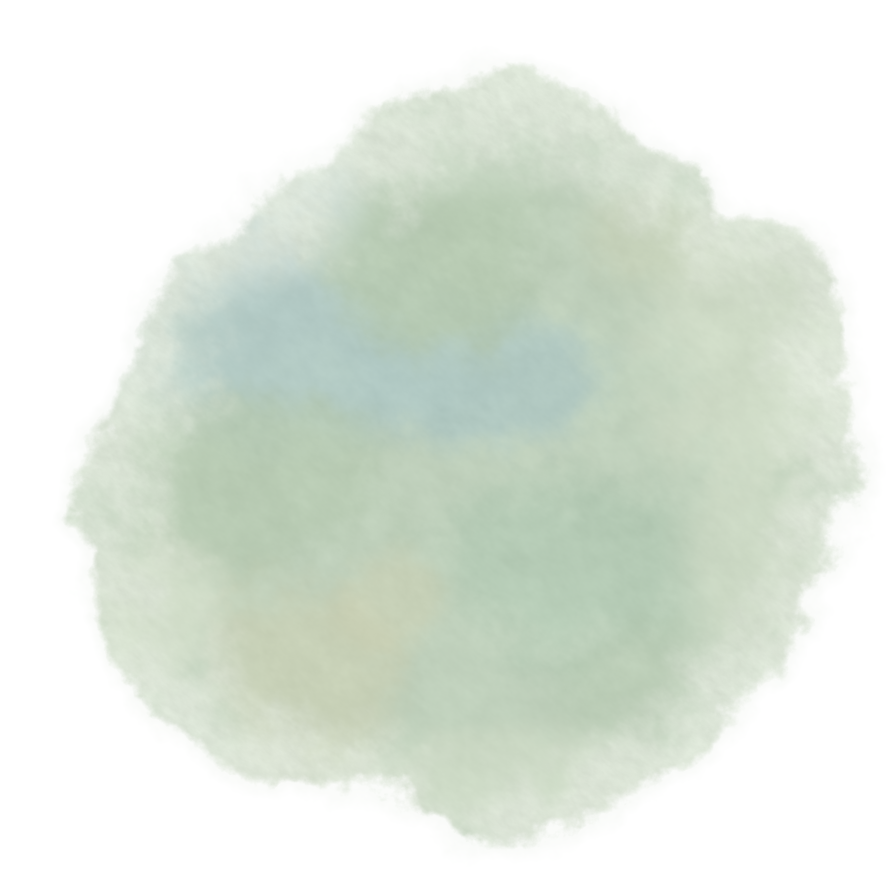
A Shadertoy shader for this background:

```glsl
// Draws a soft sage watercolour stain with blue and cream washes on white paper.
#define CENTER vec2(0.527, 0.486)
#define EDGE_ROUGHNESS 0.075
#define EDGE_SOFTNESS 0.010
#define WASH_ROUGHNESS 0.95
#define RIM_WIDTH 0.115
#define GRAIN 0.035
#define MOTTLE 0.050

const float TAU = 6.2831853;
const vec3 PAPER = vec3(1.0);
const vec3 SAGE = vec3(0.75, 0.815, 0.735);
const vec3 MOSS = vec3(0.715, 0.79, 0.695);
const vec3 FERN = vec3(0.70, 0.79, 0.705);
const vec3 BLUE = vec3(0.69, 0.785, 0.765);
const vec3 MIST = vec3(0.79, 0.85, 0.84);
const vec3 PALE = vec3(0.82, 0.865, 0.785);
const vec3 SAND = vec3(0.80, 0.82, 0.71);
const vec3 RIM = vec3(0.88, 0.91, 0.86);

// Outline radius at equal steps of angle, counterclockwise from the right
const int STEPS = 24;
const float RADII[STEPS] = float[STEPS](
    0.426, 0.427, 0.462, 0.398, 0.411, 0.427, 0.430, 0.398,
    0.374, 0.378, 0.400, 0.391, 0.426, 0.440, 0.455, 0.444,
    0.418, 0.375, 0.430, 0.424, 0.412, 0.400, 0.412, 0.415);

float hash(vec2 p) {
    vec3 q = fract(vec3(p.xyx) * 0.1031);
    q += dot(q, q.yzx + 33.33);
    return fract((q.x + q.y) * q.z);
}

float noise(vec2 p) {
    vec2 i = floor(p), f = fract(p);
    f = f * f * (3.0 - 2.0 * f);
    return mix(mix(hash(i), hash(i + vec2(1, 0)), f.x),
               mix(hash(i + vec2(0, 1)), hash(i + vec2(1, 1)), f.x), f.y);
}

// Layered noise centred on zero
float fbm(vec2 p) {
    float sum = 0.0, amp = 0.5;
    for (int i = 0; i < 6; i++) {
        sum += amp * (noise(p) - 0.5);
        p = mat2(0.8, -0.6, 0.6, 0.8) * p * 2.03 + 17.3;
        amp *= 0.55;
    }
    return sum;
}

float outlineRadius(float angle) {
    float t = fract(angle / TAU) * float(STEPS);
    int i = int(t) % STEPS;
    return mix(RADII[i], RADII[(i + 1) % STEPS], smoothstep(0.0, 1.0, fract(t)));
}

// Lays a ragged elliptical wash of colour over the pigment
void wash(inout vec3 color, vec2 p, vec2 center, vec2 size, vec3 tint, float strength, float rough) {
    float d = length((p - center) / size) + rough;
    color = mix(color, tint, strength * smoothstep(1.25, 0.55, d));
}

void mainImage(out vec4 fragColor, in vec2 fragCoord) {
    vec2 uv = fragCoord / iResolution.xy;
    float broad = fbm(uv * 9.0 + 3.7);
    float fine = fbm(uv * 24.0 + 41.0);
    float rough = WASH_ROUGHNESS * (broad + 0.5 * fine);

    // Ragged outline: positive depth lies inside the stain
    vec2 q = uv - CENTER;
    float depth = outlineRadius(atan(q.y, q.x)) - length(q);
    float ragged = depth + EDGE_ROUGHNESS * (0.7 * fbm(uv * 14.0 + 8.0) + 0.5 * fine);
    float coverage = smoothstep(-EDGE_SOFTNESS, EDGE_SOFTNESS, ragged);
    float halo = 0.16 * smoothstep(-0.028, 0.0, ragged);

    // Large washes, upper half
    vec3 color = SAGE;
    wash(color, uv, vec2(0.28, 0.73), vec2(0.17, 0.18), MIST, 0.9, rough);
    wash(color, uv, vec2(0.33, 0.61), vec2(0.22, 0.10), BLUE, 0.85, rough);
    wash(color, uv, vec2(0.52, 0.575), vec2(0.16, 0.09), BLUE, 0.85, rough);
    wash(color, uv, vec2(0.49, 0.72), vec2(0.13, 0.11), MOSS, 0.9, rough);
    wash(color, uv, vec2(0.53, 0.85), vec2(0.14, 0.07), SAGE, 0.8, rough);
    wash(color, uv, vec2(0.73, 0.73), vec2(0.09, 0.06), SAND, 0.4, rough);
    wash(color, uv, vec2(0.85, 0.61), vec2(0.14, 0.17), PALE, 0.85, rough);

    // Large washes, lower half
    wash(color, uv, vec2(0.27, 0.46), vec2(0.19, 0.10), MOSS, 0.8, rough);
    wash(color, uv, vec2(0.64, 0.36), vec2(0.17, 0.12), FERN, 0.8, rough);
    wash(color, uv, vec2(0.84, 0.37), vec2(0.09, 0.12), PALE, 0.7, rough);
    wash(color, uv, vec2(0.16, 0.31), vec2(0.09, 0.10), PALE, 0.9, rough);
    wash(color, uv, vec2(0.35, 0.23), vec2(0.11, 0.13), SAND, 0.65, rough);
    wash(color, uv, vec2(0.44, 0.33), vec2(0.07, 0.06), SAND, 0.6, rough);
    wash(color, uv, vec2(0.54, 0.13), vec2(0.20, 0.07), PALE, 0.65, rough);
    wash(color, uv, vec2(0.72, 0.23), vec2(0.10, 0.09), MOSS, 0.5, rough);

    // Pigment thins towards the rim
    float thinning = 1.0 - smoothstep(0.0, RIM_WIDTH, depth + 0.16 * (broad + 0.6 * fine));
    color = mix(color, RIM, 0.85 * thinning);

    // Mottling and slanted paper grain
    vec2 slant = mat2(0.8, 0.6, -0.6, 0.8) * uv;
    float grain = fbm(slant * vec2(75.0, 130.0));
    color += MOTTLE * fine + GRAIN * grain * (0.7 + thinning);

    vec3 stained = mix(PAPER, color, max(coverage, halo));
    fragColor = vec4(clamp(stained, 0.0, 1.0), 1.0);
}
```
